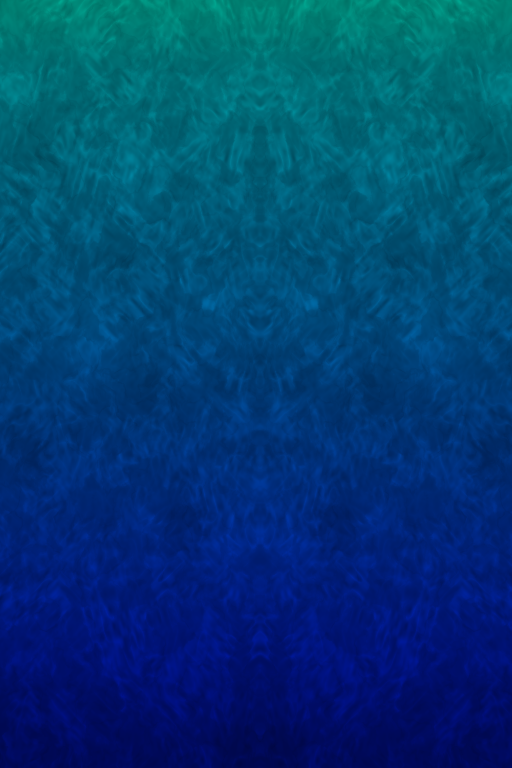
Give the GLSL for this background, as a WebGL 2 fragment shader.

```glsl
#version 300 es
precision highp float;
uniform vec2 u_resolution;
out vec4 fragColor;

float hash(vec2 p) {
  return fract(sin(dot(p, vec2(127.1, 311.7))) * 43758.545);
}

float noise(vec2 p) {
  vec2 cell = floor(p), f = fract(p);
  f = f * f * (3.0 - 2.0 * f);
  return mix(mix(hash(cell), hash(cell + vec2(1, 0)), f.x),
             mix(hash(cell + vec2(0, 1)), hash(cell + vec2(1, 1)), f.x), f.y);
}

float fbm(vec2 p) {
  float sum = 0.0, weight = 0.5;
  for (int i = 0; i < 5; i++) {
    sum += weight * noise(p);
    p = mat2(1.6, 1.2, -1.2, 1.6) * p + 7.3;
    weight *= 0.5;
  }
  return sum;
}

// Short strands in a few fixed directions, each strongest in its own places
float fibres(vec2 p) {
  float sum = 0.0, total = 0.0;
  for (int i = 0; i < 4; i++) {
    float k = float(i), angle = -0.75 + 0.5 * k;
    float c = cos(angle), s = sin(angle);
    vec2 q = mat2(c, -s, s, c) * p + k * 5.3;
    float ridge = 1.0 - abs(2.0 * noise(q * vec2(105.0, 42.0)) - 1.0);
    float strand = 0.45 * ridge * ridge + 0.55 * noise(q * vec2(235.0, 95.0));
    float place = pow(noise(p * 21.0 + k * 13.7), 6.0) + 0.003;
    sum += place * (strand - 0.48);
    total += place;
  }
  return sum / total;
}

// Teal at the top, through blue, to navy at the bottom
vec3 waterGradient(float y) {
  float rise = 0.50 * y - 0.045;
  float green = 0.02 + 0.5 * (rise + sqrt(rise * rise + 0.004));
  float blue = mix(0.35, 0.47, smoothstep(-0.03, 0.2, y)) - 0.015 * smoothstep(0.2, 0.6, y);
  return vec3(0.0, green + 0.04 * smoothstep(0.9, 1.0, y), blue);
}

// Broad light and dark places: distance from the axis, height, radius, strength
float broadLight(vec2 p) {
  const vec4 spots[12] = vec4[12](
    vec4(0.31, 0.55, 0.07, 0.11), vec4(0.09, 0.60, 0.03, 0.15),
    vec4(0.05, 0.30, 0.035, 0.14), vec4(0.08, 0.88, 0.05, 0.07),
    vec4(0.25, 0.77, 0.05, 0.08), vec4(0.22, 0.31, 0.03, 0.10),
    vec4(0.47, 0.88, 0.04, 0.09), vec4(0.46, 0.44, 0.06, -0.13),
    vec4(0.23, 0.49, 0.05, -0.10), vec4(0.28, 0.64, 0.04, -0.10),
    vec4(0.43, 0.79, 0.05, -0.07), vec4(0.15, 0.32, 0.04, -0.10));
  float light = 0.0;
  for (int i = 0; i < 12; i++) {
    vec2 d = (p - spots[i].xy) / (spots[i].z * vec2(1.2, 1.0));
    light += spots[i].w * exp(-dot(d, d));
  }
  return light;
}

void main() {
  vec2 uv = gl_FragCoord.xy / u_resolution;

  // Fold the sheet about its near-central axis
  float fold = sqrt(pow(uv.x - 0.508, 2.0) + 0.00001);
  vec2 p = vec2(fold * u_resolution.x / u_resolution.y, uv.y);

  // Small crumpled patches with ragged borders
  vec2 warp = vec2(fbm(p * 40.0 + 4.0), fbm(p * 40.0 + 19.0)) - 0.5;
  vec2 crumpled = p + warp * 0.028;
  float patches = fbm(crumpled * vec2(48.0, 32.0) + 2.7);
  float plates = smoothstep(0.40, 0.56, patches);
  float creases = 1.0 - smoothstep(0.0, 0.07, abs(fbm(crumpled * vec2(36.0, 26.0) + 41.0) - 0.48));

  // Fibres show most on the raised patches
  float light = 1.0 + broadLight(vec2(fold, uv.y));
  light += 0.10 * (plates - 0.5) + 0.10 * (patches - 0.48) - 0.06 * (creases - 0.4);
  light += fibres(p + warp * 0.004) * mix(0.28, 0.62, plates);

  // Dim the lower corners and the foot of the axis
  float foot = 1.0 - smoothstep(0.0, 0.2, uv.y);
  light -= foot * (0.12 * smoothstep(0.3, 0.5, fold) + 0.12 * exp(-fold * fold * 200.0));

  // Calm the texture near the bright top edge
  light = mix(light, 1.0, 0.3 * smoothstep(0.8, 1.0, uv.y));
  vec3 color = waterGradient(uv.y) * vec3(1.0, light, mix(1.0, light, 0.9));
  fragColor = vec4(clamp(color, 0.0, 1.0), 1.0);
}
```
